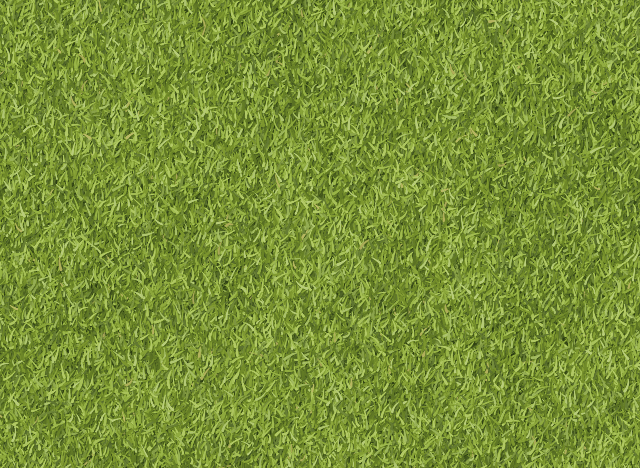
This texture is drawn by a WebGL 1 fragment shader. Its source:

```glsl
precision highp float;
// Draws a sunlit, closely mown lawn of fine overlapping grass blades.
uniform vec2 u_resolution;

const int LAYERS = 16;            // stacked from the ground up
const float CELLS = 72.0;         // blade cells across the canvas width
const vec2 HALF_LENGTH = vec2(0.32, 0.78);  // range, in cells
const vec2 HALF_WIDTH = vec2(0.065, 0.12);
const float BEND = 0.3;
const float SPREAD = 1.5;         // radians either side of the lean
const float LEAN = 0.12;
const float GROUND_TONE = 0.12;
const float BLADE_TONE = 0.43;
const float HEIGHT_GAIN = 0.35;   // upper blades catch more light
const float TONE_VARIETY = 0.74;
const vec2 SHADOW_OFFSET = vec2(0.13, -0.1);
const float SHADOW_STRENGTH = 0.22;
const float PATCH_GAIN = 0.13;
const float PALE_SHARE = 0.25;
const float STRAW_SHARE = 0.006;

const vec3 SOIL = vec3(0.14, 0.20, 0.06);
const vec3 DEEP = vec3(0.25, 0.33, 0.10);
const vec3 SHADE = vec3(0.35, 0.44, 0.14);
const vec3 LEAF = vec3(0.41, 0.51, 0.15);
const vec3 BRIGHT = vec3(0.49, 0.59, 0.18);
const vec3 SUNLIT = vec3(0.59, 0.70, 0.27);
const vec3 GLINT = vec3(0.70, 0.79, 0.40);
const vec3 PALE_TINT = vec3(0.02, 0.01, 0.08);
const vec3 STRAW = vec3(0.74, 0.71, 0.40);

vec4 hash4(vec2 p) {
  vec4 h = fract(p.xyxy * vec4(0.1031, 0.1030, 0.0973, 0.1099));
  h += dot(h, h.wzxy + 33.33);
  return fract((h.xxyz + h.yzzw) * h.zywx);
}

float valueNoise(vec2 p) {
  vec2 i = floor(p);
  vec2 f = fract(p);
  f = f * f * (3.0 - 2.0 * f);
  float low = mix(hash4(i).x, hash4(i + vec2(1.0, 0.0)).x, f.x);
  float high = mix(hash4(i + vec2(0.0, 1.0)).x, hash4(i + 1.0).x, f.x);
  return mix(low, high, f.y);
}

// Distance to a tapered, curved blade standing along y.
float bladeDistance(vec2 q, float len, float width, float bend) {
  float along = clamp(q.y / len, -1.0, 1.0);
  q -= vec2(bend * along * along, along * len);
  return length(q) - width * (1.0 - 0.45 * along);
}

float coverage(float dist, float pixel) {
  return 1.0 - smoothstep(-0.5 * pixel, 0.5 * pixel, dist);
}

float rampStep(float from, float to, float tone) {
  return clamp((tone - from) / (to - from), 0.0, 1.0);
}

vec3 grassColour(float tone) {
  vec3 c = mix(SOIL, DEEP, rampStep(0.0, 0.2, tone));
  c = mix(c, SHADE, rampStep(0.2, 0.39, tone));
  c = mix(c, LEAF, rampStep(0.39, 0.52, tone));
  c = mix(c, BRIGHT, rampStep(0.52, 0.66, tone));
  c = mix(c, SUNLIT, rampStep(0.66, 0.86, tone));
  return mix(c, GLINT, rampStep(0.86, 1.08, tone));
}

void main() {
  vec2 uv = gl_FragCoord.xy / u_resolution.x;
  float pixel = CELLS / u_resolution.x;
  vec3 grass = vec3(GROUND_TONE, 0.0, 0.0);  // tone, paleness, straw

  // Paint blades layer by layer, each over its own small shadow.
  for (int layer = 0; layer < LAYERS; layer++) {
    float id = float(layer);
    float height = id / float(LAYERS - 1);
    vec2 p = uv * CELLS + hash4(vec2(id, 7.0)).xy * 40.0;
    vec2 cell = floor(p);
    for (int j = -1; j <= 1; j++) {
      for (int i = -1; i <= 1; i++) {
        vec2 c = cell + vec2(float(i), float(j));
        vec4 place = hash4(c + id * 17.3 + 3.0);
        vec4 look = hash4(c + id * 29.7 + 151.0);
        float angle = LEAN + SPREAD * (place.z + place.w - 1.0);
        float s = sin(angle);
        float k = cos(angle);
        mat2 turn = mat2(k, s, -s, k);
        vec2 d = p - c - place.xy;
        float len = mix(HALF_LENGTH.x, HALF_LENGTH.y, look.x);
        float width = mix(HALF_WIDTH.x, HALF_WIDTH.y, look.y);
        float bend = BEND * (fract(look.x * 13.0) - 0.5);

        float shadow = bladeDistance(turn * (d - SHADOW_OFFSET), len, width, bend);
        grass.x *= 1.0 - SHADOW_STRENGTH * coverage(shadow, pixel * 1.5);

        float blade = bladeDistance(turn * d, len, width, bend);
        float tone = BLADE_TONE + HEIGHT_GAIN * height + TONE_VARIETY * (look.z - 0.5);
        vec3 paint = vec3(tone, step(look.w, PALE_SHARE), step(1.0 - STRAW_SHARE, look.w));
        grass = mix(grass, paint, coverage(blade, pixel));
      }
    }
  }

  // Broad, faint variation in growth.
  float growth = 0.6 * valueNoise(uv * 11.0) + 0.4 * valueNoise(uv * 32.0 + 9.0);
  float tone = grass.x + PATCH_GAIN * (growth - 0.5);
  vec3 colour = grassColour(tone) + PALE_TINT * grass.y * clamp(tone * 1.5, 0.0, 1.0);
  gl_FragColor = vec4(mix(colour, STRAW, 0.8 * grass.z), 1.0);
}
```
